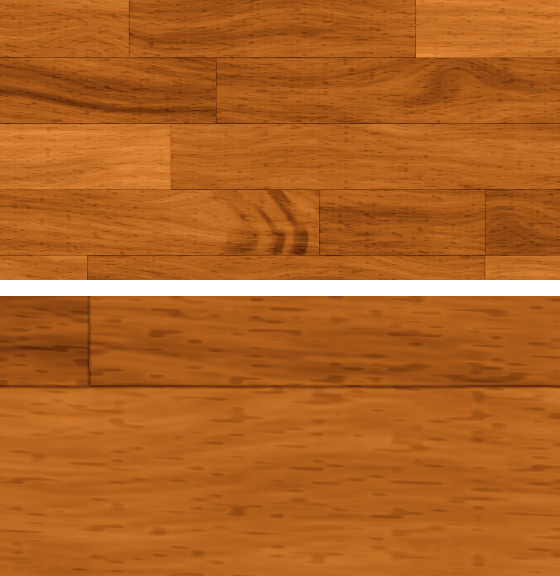
Top: the whole. Bottom: its middle third, enlarged.
Reproduce this texture procedurally as a WebGL 1 fragment shader.

```glsl
precision highp float;
uniform vec2 u_resolution;

float hash(vec2 p) {
  return fract(sin(dot(p, vec2(127.1, 311.7))) * 43758.545);
}

float noise(vec2 p) {
  vec2 i = floor(p), f = fract(p);
  f = f * f * (3.0 - 2.0 * f);
  return mix(mix(hash(i), hash(i + vec2(1.0, 0.0)), f.x),
             mix(hash(i + vec2(0.0, 1.0)), hash(i + 1.0), f.x), f.y);
}

float fbm(vec2 p) {
  float sum = 0.0, amp = 0.533;
  for (int i = 0; i < 4; i++) {
    sum += amp * noise(p);
    p = p * 2.03 + 11.7;
    amp *= 0.5;
  }
  return sum;
}

// Joint positions, plank tones and knot centre of each row
void layRow(float row, out vec2 joints, out vec3 tones, out vec2 knot) {
  knot = vec2(-9.0);
  if (row < 0.5) {
    joints = vec2(0.461, 1.484);
    tones = vec3(0.67, 0.54, 0.74);
    knot = vec2(0.33, 0.14);
  } else if (row < 1.5) {
    joints = vec2(0.773, 9.0);
    tones = vec3(0.47, 0.49, 0.5);
    knot = vec2(1.63, 0.235);
  } else if (row < 2.5) {
    joints = vec2(0.609, 9.0);
    tones = vec3(0.79, 0.58, 0.5);
  } else if (row < 3.5) {
    joints = vec2(1.141, 1.734);
    tones = vec3(0.63, 0.45, 0.44);
    knot = vec2(1.80, 0.77);
  } else {
    joints = vec2(0.3125, 1.732);
    tones = vec3(0.73, 0.55, 0.65);
  }
}

vec3 woodColor(float tone) {
  vec3 umber = vec3(0.33, 0.13, 0.02);
  vec3 amber = vec3(0.68, 0.36, 0.10);
  vec3 honey = vec3(0.90, 0.56, 0.25);
  vec3 c = mix(umber, amber, clamp(tone * 2.0, 0.0, 1.0));
  return mix(c, honey, clamp(tone * 2.0 - 1.0, 0.0, 1.0));
}

void main() {
  vec2 p = gl_FragCoord.xy / u_resolution.y;
  p.y = 1.0 - p.y;

  // Plank layout
  float rowPos = (p.y + 0.0295) / 0.2355;
  float row = floor(rowPos), across = fract(rowPos);
  vec2 joints, knot;
  vec3 tones;
  layRow(row, joints, tones, knot);
  float plank = step(joints.x, p.x) + step(joints.y, p.x);
  float tone = plank < 0.5 ? tones.x : (plank < 1.5 ? tones.y : tones.z);
  float seed = row * 3.0 + plank;
  vec2 shift = vec2(seed * 17.3, seed * 5.9);

  // Grain lines, tilted, waved and bent around the knot
  float wave = noise(p * vec2(2.6, 6.0) + shift) - 0.5;
  float tilt = 0.16 * (hash(vec2(seed, 3.0)) - 0.7);
  vec2 toKnot = (p - knot) / vec2(0.14, 0.09);
  float knotPull = exp(-dot(toKnot, toKnot));
  float figured = row == 3.0 && plank == 0.0 ? 1.0 : 0.0;
  float v = p.y + tilt * p.x + wave * mix(0.09, 0.22, figured) + 0.07 * knotPull;

  float bands = fbm(vec2(p.x * 1.6, v * 15.0) + shift);
  float rings = sin(v * 150.0 + 9.0 * bands);
  float fibres = noise(vec2(p.x * 16.0, v * 170.0) + shift);
  float flecks = noise(vec2(p.x * 42.0, (p.y + tilt * p.x) * 190.0) + shift);
  float pores = smoothstep(0.6, 0.95, flecks);
  tone += 0.5 * (bands - 0.5) + 0.035 * rings + 0.15 * (fibres - 0.5);
  tone += 0.1 * (flecks - 0.5) - 0.2 * pores - 0.12 * knotPull * bands;

  // Curly cross figure near the end of one plank
  float curl = noise(vec2(p.x * 34.0 - across * 3.0 + 4.0 * wave, across * 2.5));
  float curlArea = figured * smoothstep(0.65, 1.0, p.x + 0.15 * wave);
  tone -= curlArea * (0.08 + 0.32 * smoothstep(0.4, 0.8, curl));

  // Dark heartwood streak
  float streak = (p.y - 0.335 - 0.1 * p.x + 0.06 * wave) / 0.015;
  float streakArea = row == 1.0 && plank == 0.0 ? 1.0 : 0.0;
  tone -= 0.24 * streakArea * exp(-streak * streak) * (0.5 + bands);

  // Thin seams between planks
  float rowGap = min(across, 1.0 - across) * 0.2355;
  float jointGap = min(abs(p.x - joints.x), abs(p.x - joints.y));
  float seam = 1.0 - smoothstep(0.0005, 0.0038, rowGap);
  seam = max(seam, 0.7 * (1.0 - smoothstep(0.0005, 0.0035, jointGap)));
  tone -= 0.3 * seam;

  gl_FragColor = vec4(woodColor(tone), 1.0);
}
```
